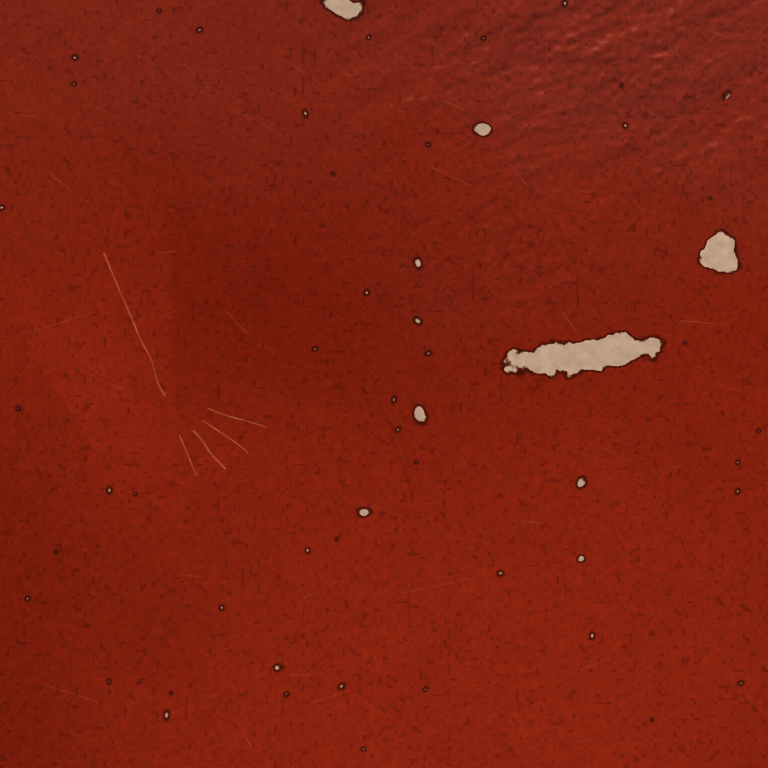
Write a WebGL 2 fragment shader that draws this texture.

```glsl
#version 300 es
precision highp float;
uniform vec2 u_resolution;
out vec4 outColor;

float hash(vec2 p) {
  vec3 q = fract(p.xyx * 0.1031);
  q += dot(q, q.yzx + 33.33);
  return fract((q.x + q.y) * q.z);
}

float noise(vec2 p) {
  vec2 cell = floor(p), f = fract(p);
  f = f * f * (3.0 - 2.0 * f);
  float low = mix(hash(cell), hash(cell + vec2(1, 0)), f.x);
  float high = mix(hash(cell + vec2(0, 1)), hash(cell + vec2(1, 1)), f.x);
  return mix(low, high, f.y);
}

float fbm(vec2 p) {
  float sum = 0.0, amplitude = 0.53;
  for (int i = 0; i < 4; i++) {
    sum += amplitude * noise(p);
    p = mat2(1.6, 1.2, -1.2, 1.6) * p + 17.3;
    amplitude *= 0.5;
  }
  return sum;
}

vec2 rotate(vec2 p, float angle) {
  float c = cos(angle), s = sin(angle);
  return vec2(c * p.x + s * p.y, c * p.y - s * p.x);
}

float blob(vec2 p, vec2 center, vec2 radius) {
  vec2 q = (p - center) / radius;
  return exp(-dot(q, q));
}

float segment(vec2 p, vec2 a, vec2 b) {
  vec2 ab = b - a;
  return length(p - a - ab * clamp(dot(p - a, ab) / dot(ab, ab), 0.0, 1.0));
}

// Ragged ellipse, negative inside
float chip(vec2 p, vec2 center, vec2 radius, float angle, float ragged) {
  vec2 q = rotate(p - center, angle) / radius;
  float edge = (fbm(p * 48.0) - 0.5) * ragged;
  return (length(q) - 1.0) * min(radius.x, radius.y) + edge;
}

// One small flake in some cells of a grid
float flakes(vec2 p, float cells, float density, float size) {
  vec2 cell = floor(p * cells);
  if (hash(cell + cells) > density) return 1.0;
  vec2 jitter = vec2(hash(cell + 3.7), hash(cell + 9.1));
  vec2 center = (cell + 0.25 + 0.5 * jitter) / cells;
  vec2 radius = size * mix(vec2(0.45), vec2(1.3, 0.9), hash(cell + 21.3));
  return chip(p, center, radius, -3.0 * jitter.x, size * 1.6);
}

float stroke(float distance, float width, float pixel) {
  return 1.0 - smoothstep(width - 0.5 * pixel, width + pixel, distance);
}

// One short hairline in some cells of a grid
float hairlines(vec2 p, float cells, float density, float pixel) {
  vec2 cell = floor(p * cells);
  if (hash(cell + 5.3 * cells) > density) return 0.0;
  float angle = mix(-1.1, 0.5, hash(cell + 31.7));
  vec2 reach = rotate(vec2(mix(0.08, 0.3, hash(cell + 12.9)), 0.0), -angle) / cells;
  vec2 center = (cell + 0.4 + 0.2 * hash(cell + 7.7)) / cells;
  return stroke(segment(p, center - reach, center + reach), 0.0005, pixel);
}

float wrinkles(vec2 p) {
  vec2 q = rotate(p, 0.4) * vec2(13.0, 34.0);
  q += 2.0 * fbm(q * 0.35);
  return fbm(q) + 0.25 * noise(p * 120.0);
}

vec3 paint(vec2 p, float worn) {
  // Broad tone with folded panels on the left
  float tone = 0.47 + 0.45 * (fbm(p * 5.0) - 0.5);
  tone += 0.38 * (1.0 - smoothstep(0.05, 0.6, p.y)) * smoothstep(-0.1, 0.6, p.x);
  tone -= 0.3 * blob(p, vec2(0.38, 0.66), vec2(0.22));
  tone -= 0.35 * blob(p, vec2(0.0, 0.2), vec2(0.12, 0.25));
  float crease = p.x - 0.22 - 0.3 * pow(p.y - 0.6, 2.0);
  tone += 0.28 * (1.0 - smoothstep(-0.006, 0.01, crease)) * blob(p, vec2(0.2, 0.6), vec2(0.16, 0.14));
  float fold = dot(p - vec2(0.0, 0.62), vec2(0.866, 0.5));
  tone += 0.22 * smoothstep(-0.008, 0.008, fold) * blob(p, vec2(0.1, 0.48), vec2(0.12));
  vec3 color = mix(vec3(0.44, 0.095, 0.04), vec3(0.56, 0.145, 0.065), clamp(tone, 0.0, 1.1));

  // Dull bloom towards the top
  float bloom = smoothstep(0.55, 1.0, p.y + 0.4 * (fbm(p * 7.0 + 4.0) - 0.5));
  color = mix(color, vec3(0.48, 0.165, 0.12), clamp(0.5 * bloom + 0.45 * worn, 0.0, 0.8));

  // Creased relief and broken glints
  vec2 offset = vec2(-0.0008, 0.0025);
  float slope = wrinkles(p + offset) - wrinkles(p - offset);
  color *= 1.0 + 0.8 * worn * clamp(slope, -0.3, 0.3);
  float glint = smoothstep(0.1, 0.35, slope) * smoothstep(0.4, 0.75, fbm(p * 16.0 + 8.0));
  color = mix(color, vec3(0.68, 0.42, 0.35), 0.75 * worn * glint);

  // Fine grain and pores
  float grain = noise(p * 270.0) + 0.6 * noise(p * 130.0) - 0.8;
  color *= 1.0 + 0.11 * grain;
  return color * (1.0 - 0.16 * smoothstep(0.72, 0.95, noise(p * 190.0 + 40.0)));
}

void main() {
  vec2 p = gl_FragCoord.xy / u_resolution.y;
  float pixel = 1.0 / u_resolution.y;
  float worn = blob(p, vec2(0.8, 0.93), vec2(0.3, 0.18));
  worn = min(1.0, worn + 0.5 * blob(p, vec2(0.66, 0.66), vec2(0.14, 0.07)));
  vec3 color = paint(p, worn);

  // Scratches: a fan around a knot, then loose hairlines
  vec2 knot = vec2(0.215, 0.485);
  vec2 wobble = p + 0.004 * (noise(p * 30.0) - 0.5);
  float scratch = stroke(segment(wobble, knot, vec2(0.135, 0.67)), 0.0009, pixel);
  for (int i = 0; i < 4; i++) {
    float k = float(i);
    vec2 ray = rotate(vec2(1.0, 0.0), 0.3 + 0.3 * k);
    float start = 0.045 + 0.015 * hash(vec2(k, 2.0));
    float line = segment(wobble, knot + ray * start, knot + ray * (start + 0.08 - 0.008 * k));
    scratch = max(scratch, stroke(line, 0.0008, pixel));
  }
  scratch *= 0.35 + 0.65 * noise(p * 75.0);
  float faint = hairlines(wobble, 6.0, 0.35, pixel) + hairlines(wobble + 0.37, 11.0, 0.2, pixel);
  faint += 0.6 * stroke(segment(wobble, vec2(0.14, 0.95), vec2(0.39, 0.81)), 0.0005, pixel);
  color = mix(color, vec3(0.72, 0.42, 0.29), clamp(0.75 * scratch + 0.28 * faint * noise(p * 60.0 + 9.0), 0.0, 1.0));

  // Bare chips with a dark rim
  float bare = chip(p, vec2(0.76, 0.537), vec2(0.105, 0.021), 0.14, 0.022);
  bare = min(bare, chip(p, vec2(0.938, 0.667), vec2(0.026, 0.027), 0.5, 0.024));
  bare = min(bare, chip(p, vec2(0.45, 0.99), vec2(0.024, 0.014), -0.3, 0.016));
  bare = min(bare, flakes(p, 10.0, 0.07 + 0.16 * worn, 0.0075));
  bare = min(bare, flakes(p + 0.21, 27.0, 0.045 + 0.06 * worn, 0.0028));
  color *= 1.0 - 0.45 * (1.0 - smoothstep(0.0, 0.004, bare));
  vec3 ground = vec3(0.74, 0.62, 0.52) * (0.9 + 0.2 * fbm(p * 110.0));
  color = mix(color, ground, 1.0 - smoothstep(-0.0012 - pixel, 0.0002, bare));

  outColor = vec4(color, 1.0);
}
```
